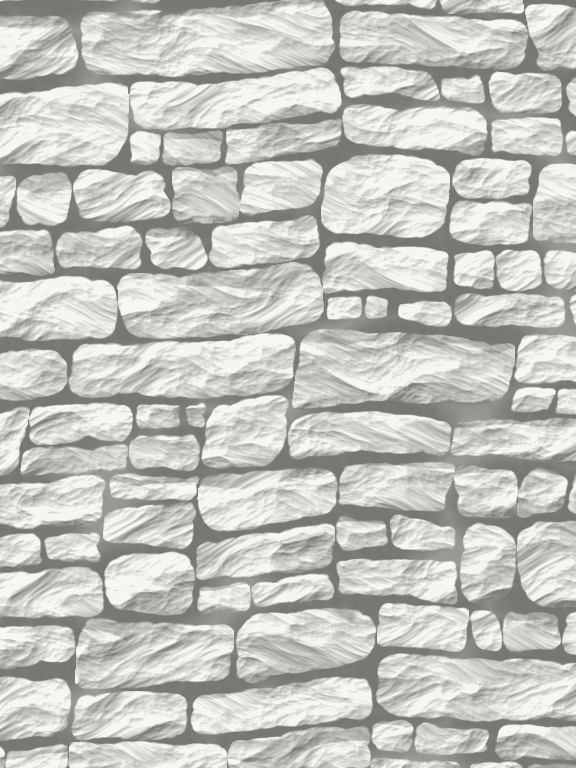
Give the GLSL for this texture, as a WebGL 1 fragment shader.

```glsl
precision highp float;
uniform vec2 u_resolution;

struct Stone {
  vec2 center;
  vec2 halfSize;
  float id;
};

float hash(vec2 p) {
  return fract(sin(dot(p, vec2(127.1, 311.7))) * 43758.5);
}

// Cellular noise: squared distance to the nearest scattered point
float cells(vec2 p) {
  vec2 base = floor(p);
  float nearest = 4.0;
  for (int j = -1; j <= 1; j++) {
    for (int i = -1; i <= 1; i++) {
      vec2 cell = base + vec2(float(i), float(j));
      vec2 r = cell + vec2(hash(cell), hash(cell + 57.3)) - p;
      nearest = min(nearest, dot(r, r));
    }
  }
  return nearest;
}

// Chipped rock relief: octaves of cellular bowls with sharp ridges
float relief(vec2 p) {
  float sum = 0.0;
  float amp = 1.0;
  p += 0.22 * sin(p.yx * vec2(2.3, 3.1)) + 0.06 * sin(p.yx * vec2(9.0, 7.0));
  for (int i = 0; i < 5; i++) {
    sum += amp * cells(p);
    p = mat2(0.95, 0.31, -0.31, 0.95) * p * 2.0 + 13.7;
    amp *= 0.46;
  }
  return sum;
}

// Bends the courses so that no joint runs straight
vec2 bend(vec2 p) {
  return p + vec2(0.020, 0.016) * sin(p.yx * vec2(4.0, 5.3) + 1.0)
           + vec2(0.007, 0.005) * sin(p.yx * vec2(13.0, 15.0) + 2.0);
}

// Cuts the wall into ever smaller blocks and returns the one holding p
Stone findStone(vec2 p, vec2 wallSize) {
  vec2 lo = vec2(-0.12);
  vec2 hi = wallSize + 0.12;
  float id = 0.37;
  for (int k = 0; k < 10; k++) {
    vec2 size = hi - lo;
    float r = hash(vec2(id, 1.7));
    bool wide = size.x > mix(1.4, 5.4, r) * size.y;
    if (!wide && size.y < 0.09 + 0.11 * hash(vec2(id, 5.1))) break;
    float share = mix(0.33, 0.67, hash(vec2(id, 9.4)));
    vec2 cut = mix(lo, hi, share);
    bool upper = wide ? p.x > cut.x : p.y > cut.y;
    if (wide) {
      if (upper) lo.x = cut.x; else hi.x = cut.x;
    } else {
      if (upper) lo.y = cut.y; else hi.y = cut.y;
    }
    id = hash(vec2(id, upper ? 3.3 : 7.9));
  }
  return Stone(0.5 * (lo + hi), 0.5 * (hi - lo), id);
}

// Signed distance to a tapered, slanted block with rounded corners
float stoneDistance(vec2 q, vec2 halfSize, float id) {
  vec2 h = halfSize - mix(0.003, 0.007, hash(vec2(id, 2.2)));
  float side = hash(vec2(id, 4.6)) < 0.5 ? -1.0 : 1.0;
  float taper = 0.32 * hash(vec2(id, 6.8));
  h.y *= 1.0 - taper * (0.5 + 0.5 * side * clamp(q.x / h.x, -1.0, 1.0));
  q.x += (hash(vec2(id, 8.3)) - 0.5) * 0.35 * q.y;
  float radius = min(h.y, h.x) * mix(0.25, 0.75, hash(vec2(id, 3.5)));
  vec2 d = abs(q) - h + radius;
  return length(max(d, 0.0)) + min(max(d.x, d.y), 0.0) - radius;
}

// Brightness of a stone face lit from the upper left
float stoneLight(vec2 p, float v, float id) {
  vec2 a = p * vec2(6.0, 10.0) + 40.0 * hash(vec2(id, 1.1));
  float stepLength = 0.035;
  vec2 toLight = vec2(-0.4, 0.9);
  float slope = (relief(a) - relief(a + stepLength * toLight)) / stepLength;
  float light = mix(0.81, 0.90, hash(vec2(id, 7.2))) + 0.085 * slope;

  // Bright upper rim, dim underside
  light += 0.07 * smoothstep(0.3, 0.9, v);
  light -= 0.15 * (1.0 - smoothstep(-1.0, -0.5, v));

  // Ragged shadow thrown by the course above
  float depth = max(0.0, 1.7 * (hash(vec2(id, 9.9)) - 0.5));
  float ragged = v + 0.7 * (cells(a * 0.9) - 0.3) + 0.2 * cells(a * 3.0);
  float shadow = smoothstep(-0.05, 0.05, ragged - 1.05 + depth);
  light *= 1.0 - 0.2 * shadow * step(0.01, depth);
  return clamp(light, 0.5, 0.965);
}

void main() {
  vec2 p = gl_FragCoord.xy / u_resolution.x;
  vec2 wall = bend(p);
  Stone stone = findStone(wall, u_resolution / u_resolution.x);
  vec2 q = wall - stone.center;

  // Chipped outline
  float d = stoneDistance(q, stone.halfSize, stone.id);
  d += 0.012 * (cells(p * vec2(13.0, 21.0)) - 0.3);
  d += 0.005 * (cells(p * vec2(38.0, 52.0)) - 0.3);

  // Dark joints with dim rubble inside
  float joint = 0.47 + 0.13 * smoothstep(0.2, 0.7, cells(p * vec2(5.0, 8.0)));
  joint += 0.03 * (cells(p * 60.0) - 0.3);

  float face = stoneLight(p, q.y / stone.halfSize.y, stone.id);
  float edge = 1.2 / u_resolution.x;
  float light = mix(face, joint, smoothstep(-edge, edge, d));
  gl_FragColor = vec4(light, light + 0.003, light - 0.014, 1.0);
}
```
